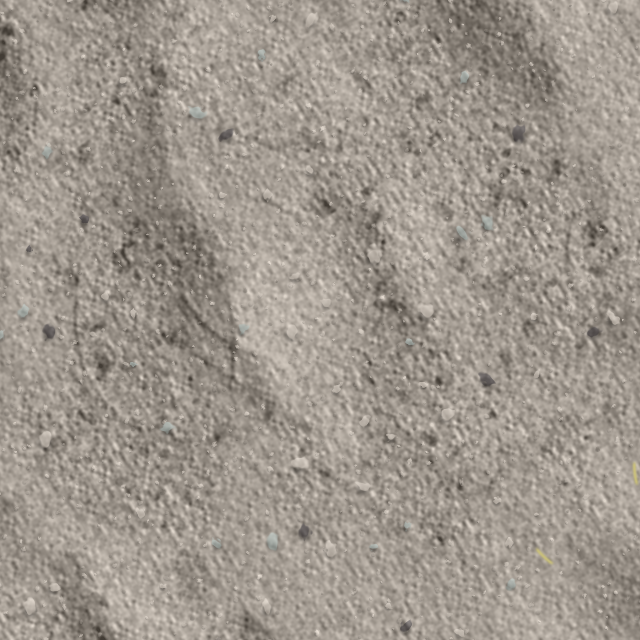
Give the GLSL for this texture, as a Shadertoy shader.

```glsl
// Dry grey-beige sand with soft diagonal ridges, seen from above in flat light.
// Warped sawtooth ridges give the shadows, embossed noise gives the grains,
// and hashed grids and strokes add pebbles, crumbs, grooves and straw.

const vec2 LIGHT_DIR = vec2(0.80, 0.60);
const float RIDGE_ANGLE = -1.02;

float hash(vec2 p) {
    vec3 q = fract(p.xyx * vec3(0.1031, 0.1030, 0.0973));
    q += dot(q, q.yzx + 33.33);
    return fract((q.x + q.y) * q.z);
}

vec2 hash2(vec2 p) {
    return vec2(hash(p), hash(p + 71.7));
}

float noise(vec2 p) {
    vec2 i = floor(p), f = fract(p);
    f = f * f * (3.0 - 2.0 * f);
    float bottom = mix(hash(i), hash(i + vec2(1, 0)), f.x);
    float top = mix(hash(i + vec2(0, 1)), hash(i + vec2(1, 1)), f.x);
    return mix(bottom, top, f.y);
}

float fbm(vec2 p) {
    float sum = 0.0, gain = 0.5;
    for (int i = 0; i < 4; i++) {
        sum += gain * noise(p);
        p = mat2(1.6, 1.2, -1.2, 1.6) * p + 17.3;
        gain *= 0.5;
    }
    return sum / 0.9375;
}

vec2 rotate(vec2 p, float angle) {
    float c = cos(angle), s = sin(angle);
    return vec2(c * p.x + s * p.y, c * p.y - s * p.x);
}

vec3 sandColor(float tone) {
    return vec3(tone, tone * 0.98 - 0.019, tone * 0.96 - 0.043);
}

// Ridges across q.y: x is the shadowed flank, y the pale bank beside it.
vec2 ridges(vec2 q, float count) {
    float warp = 1.1 * noise(q * 2.3 + 4.0) + 0.35 * fbm(q * vec2(6.0, 8.0));
    float phase = fract(q.y * count + warp);
    float flank = smoothstep(0.45, 0.85, phase) * (1.0 - smoothstep(0.90, 1.0, phase));
    float bank = smoothstep(0.0, 0.08, phase) * (1.0 - smoothstep(0.15, 0.5, phase));
    float presence = smoothstep(0.40, 0.62, fbm(q * vec2(3.2, 4.2) + 23.0));
    return vec2(flank, bank) * presence;
}

// Noise difference across the second axis, so grains look lit from one side.
float emboss(vec2 p) {
    return noise(p + vec2(0.0, 0.4)) - noise(p - vec2(0.0, 0.4));
}

// Coverage of a bent, tapering stroke.
float stroke(vec2 p, float angle, float halfLength, float bend, float width) {
    vec2 q = rotate(p, angle);
    float offset = (q.y - bend * q.x * q.x) / width;
    float taper = 1.0 - smoothstep(0.6, 1.0, abs(q.x) / halfLength);
    return exp(-offset * offset) * taper;
}

// Scattered irregular stones: x coverage, y shadow, z random tint, w shading.
vec4 stones(vec2 uv, float cells, float density, float size, float blur) {
    vec2 p = uv * cells, home = floor(p);
    vec4 result = vec4(0);
    for (int y = -1; y <= 1; y++)
    for (int x = -1; x <= 1; x++) {
        vec2 id = home + vec2(x, y);
        if (hash(id + cells) > density) continue;
        vec2 d = p - id - 0.2 - 0.6 * hash2(id + 5.3);
        float radius = size * mix(0.4, 1.0, hash(id + 9.1));
        vec2 q = rotate(d, 6.28 * hash(id + 2.7)) * vec2(0.9, 1.25);
        float wobble = 0.9 * (noise(q / radius * 1.5 + id * 7.0) - 0.5);
        float edge = length(q) / radius + wobble;
        float body = 1.0 - smoothstep(1.0 - blur, 1.0 + blur, edge);
        float shadowEdge = length(d + 0.55 * radius * LIGHT_DIR) / radius;
        result.y = max(result.y, 1.0 - smoothstep(0.5, 1.4, shadowEdge));
        if (body > result.x)
            result.xzw = vec3(body, hash(id + 13.9), dot(d, LIGHT_DIR) / radius);
    }
    return result;
}

void mainImage(out vec4 fragColor, in vec2 fragCoord) {
    vec2 uv = fragCoord / iResolution.y;
    vec2 q = rotate(uv, RIDGE_ANGLE) + 3.0;

    // Broad relief: ridges and streaky patches along them.
    vec2 ridge = ridges(q, 3.6);
    float rough = smoothstep(0.38, 0.64, fbm(q * vec2(3.5, 5.5) + 51.0)) * (1.0 - ridge.y);
    float tone = 0.657 - 0.135 * ridge.x + 0.03 * ridge.y - 0.03 * rough;
    tone += 0.13 * (fbm(q * vec2(5.0, 10.0) + 8.0) - 0.5);

    // Grains on differently turned grids; rough zones have stronger ones.
    float grain = 0.19 * emboss(q * vec2(120.0, 155.0));
    grain += 0.14 * (noise(rotate(uv, 0.5) * 210.0) - 0.5);
    grain += 0.09 * (noise(rotate(uv, 1.9) * 80.0) - 0.5);
    tone += grain * mix(0.85, 1.2, rough);

    // Dark crumbs gathered in the rough zones.
    float crumbs = smoothstep(0.66, 0.9, noise(rotate(uv, 0.8) * 52.0 + 3.0));
    tone -= 0.26 * crumbs * rough * noise(q * 110.0 + 6.0);

    // Fine drawn grooves with a pale rim.
    for (int i = 0; i < 9; i++) {
        vec2 seed = vec2(float(i) * 3.7, 19.0);
        vec2 center = 0.08 + 0.84 * hash2(seed);
        float angle = RIDGE_ANGLE + 1.1 * (hash(seed + 4.0) - 0.5);
        float bend = 6.0 * (hash(seed + 8.0) - 0.5);
        float reach = mix(0.05, 0.13, hash(seed + 6.0));
        float groove = stroke(uv - center, angle, reach, bend, 0.0038);
        float rim = stroke(uv - center - vec2(0.012, 0.007), angle, reach, bend, 0.010);
        tone += 0.05 * rim - 0.15 * groove * mix(0.5, 1.0, hash(seed + 2.0));
    }
    vec3 color = sandColor(clamp(tone, 0.26, 0.87));

    // Tiny mixed grit, then fewer pebbles of pale, bluish or dark stone.
    vec4 grit = stones(rotate(uv, 0.4) + 2.0, 64.0, 0.26, 0.25, 0.55);
    float gritTone = mix(0.50, 0.86, sqrt(grit.z)) + 0.05 * grit.w + 0.5 * grain;
    color *= 1.0 - 0.14 * grit.y;
    color = mix(color, sandColor(gritTone), 0.75 * grit.x);
    vec4 pebble = stones(rotate(uv, 0.7) + 1.37, 17.0, 0.22, 0.19, 0.25);
    vec3 stone = mix(sandColor(0.78), vec3(0.66, 0.69, 0.67), step(0.6, pebble.z));
    stone = mix(stone, vec3(0.35, 0.33, 0.33), step(0.86, pebble.z));
    color *= 1.0 - 0.25 * pebble.y;
    color = mix(color, stone + 0.07 * pebble.w + 0.4 * grain, 0.85 * pebble.x);

    // Two short bits of yellow straw.
    for (int i = 0; i < 2; i++) {
        vec2 center = vec2(0.85, 0.13) + float(i) * vec2(0.142, 0.13);
        float blade = stroke(uv - center, -0.75 - 0.7 * float(i), 0.021, 4.0, 0.0028);
        color = mix(color, vec3(0.80, 0.76, 0.47), 0.9 * blade);
    }
    fragColor = vec4(color, 1.0);
}
```
